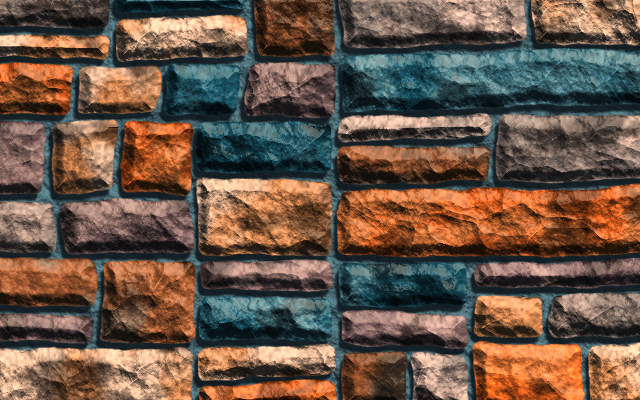
A Shadertoy shader for this texture:

```glsl
// A sunlit wall of rough split stones in orange, teal, mauve and tan, set in grey-blue mortar.

const float SEED = 23.0;
const float MARGIN = 0.04;         // wall continues past the canvas
const float SMALL_AREA = 0.052;    // stones below this area stay whole
const float LARGE_AREA = 0.16;     // the same limit for the few large ones
const float LARGE_SHARE = 0.2;
const float JOINT = 0.009;         // half width of the mortar joint
const float CORNER = 0.018;
const float BEVEL = 0.034;
const float SHADOW_REACH = 0.021;
const vec3 LIGHT = vec3(0.36, 0.66, 0.66);
const vec3 AMBIENT = vec3(0.17, 0.20, 0.23);
const vec3 SUN = vec3(0.84, 0.80, 0.76);
const vec3 MORTAR = vec3(0.29, 0.42, 0.46);
const vec3 GLINT = vec3(0.86, 0.75, 0.66);
const int KINDS = 6;               // mauve, orange, grey, teal, brown, tan
const vec3 BASE[KINDS] = vec3[](
    vec3(0.42, 0.32, 0.32), vec3(0.87, 0.37, 0.12), vec3(0.44, 0.38, 0.35),
    vec3(0.09, 0.30, 0.36), vec3(0.56, 0.31, 0.17), vec3(0.82, 0.65, 0.53));
const vec3 PATCH[KINDS] = vec3[](
    vec3(0.58, 0.45, 0.42), vec3(0.76, 0.41, 0.20), vec3(0.68, 0.56, 0.50),
    vec3(0.26, 0.44, 0.48), vec3(0.42, 0.32, 0.25), vec3(0.76, 0.48, 0.29));

struct Stone { vec2 centre; vec2 halfSize; float id; };

float hash(vec2 p) {
    vec3 q = fract(p.xyx * 0.1031);
    q += dot(q, q.yzx + 33.33);
    return fract((q.x + q.y) * q.z);
}

vec2 hash2(vec2 p) { return vec2(hash(p), hash(p + 57.3)); }

float noise(vec2 p) {
    vec2 c = floor(p), f = fract(p);
    f = f * f * (3.0 - 2.0 * f);
    return mix(mix(hash(c), hash(c + vec2(1, 0)), f.x),
               mix(hash(c + vec2(0, 1)), hash(c + 1.0), f.x), f.y);
}

float fbm(vec2 p, int octaves) {
    float sum = 0.0, amp = 0.5;
    for (int i = 0; i < octaves; i++) {
        sum += amp * noise(p);
        p = mat2(1.6, 1.2, -1.2, 1.6) * p + 7.1;
        amp *= 0.5;
    }
    return sum;
}

// Scooped chips meeting in sharp ridges
float chips(vec2 p) {
    vec2 c = floor(p);
    float h = 10.0;
    for (int y = -1; y <= 1; y++)
    for (int x = -1; x <= 1; x++) {
        vec2 cell = c + vec2(x, y);
        vec2 d = p - cell - hash2(cell);
        h = min(h, dot(d, d) + dot(hash2(cell + 19.0) - 0.5, d));
    }
    return h;
}

// Cuts the wall again and again until the block around p is small enough
Stone findStone(vec2 p, vec2 wall) {
    vec2 lo = vec2(-MARGIN), hi = wall + MARGIN;
    float id = 1.0;
    for (int i = 0; i < 9; i++) {
        vec2 size = hi - lo, key = vec2(id, SEED);
        float limit = hash(key) < LARGE_SHARE ? LARGE_AREA : SMALL_AREA;
        if (size.x * size.y < limit) break;
        int axis = size.x > size.y * mix(1.2, 3.2, hash(key + 5.0)) ? 0 : 1;
        float cut = mix(lo[axis], hi[axis], mix(0.35, 0.65, hash(key + 11.0)));
        bool upper = p[axis] > cut;
        if (upper) lo[axis] = cut; else hi[axis] = cut;
        id = 2.0 * id + (upper ? 1.0 : 0.0);
    }
    return Stone(0.5 * (lo + hi), 0.5 * (hi - lo), id);
}

vec2 stoneOffset(Stone s) { return 40.0 * hash2(vec2(s.id, SEED + 31.0)); }

// Signed distance to the ragged outline, negative inside
float outline(vec2 p, Stone s) {
    vec2 d = p - s.centre;
    float tilt = 0.06 * (hash(vec2(s.id, SEED + 3.0)) - 0.5);
    vec2 cell = abs(d) - s.halfSize;
    vec2 q = abs(d + tilt * vec2(-d.y, d.x)) - s.halfSize + JOINT + CORNER;
    float box = length(max(q, 0.0)) + min(max(q.x, q.y), 0.0) - CORNER;
    box += 0.022 * (fbm(p * 13.0 + stoneOffset(s), 4) - 0.47);
    return max(box, max(cell.x, cell.y) + 0.003);
}

float stoneHeight(vec2 p, Stone s) {
    vec2 q = p + stoneOffset(s);
    float rough = mix(0.65, 1.25, hash(vec2(s.id, SEED + 9.0)));
    vec2 w = q + 0.05 * vec2(noise(q * 14.0), noise(q * 14.0 + 9.0));
    float relief = 0.026 * chips(w * 8.0) + 0.008 * chips(w * vec2(21.0, 27.0))
                 + 0.021 * fbm(q * 22.0, 5);
    return 0.024 * smoothstep(0.0, BEVEL, -outline(p, s)) + rough * relief;
}

float mortarHeight(vec2 p) { return 0.02 * fbm(p * 30.0, 4); }

// Sunlight relative to a flat face, from the two slopes
float sunlight(vec2 slope) {
    return max(dot(normalize(vec3(-slope, 1.0)), normalize(LIGHT)), 0.0) / normalize(LIGHT).z;
}

vec3 stoneColour(vec2 p, Stone s) {
    vec2 q = p + stoneOffset(s);
    int kind = int(float(KINDS) * fract(s.id * 0.618 + 0.1 * hash(vec2(s.id, SEED + 2.0))));
    vec3 colour = mix(BASE[kind], PATCH[kind], smoothstep(0.38, 0.62, fbm(q * 7.0, 4)));
    float stain = smoothstep(0.27, 0.46, fbm(q * vec2(9.0, 12.0) + 5.0, 5));
    float grain = 0.8 + 0.4 * noise(q * 130.0);
    return colour * mix(0.5, 1.0, stain) * grain * mix(0.88, 1.12, hash(vec2(s.id, SEED + 6.0)));
}

void mainImage(out vec4 fragColor, in vec2 fragCoord) {
    vec2 wall = vec2(iResolution.x / iResolution.y, 1.0);
    vec2 p = fragCoord / iResolution.y;
    p += 0.03 * (vec2(noise(p * 3.5), noise(p * 3.5 + 20.0)) - 0.5);
    float px = 1.0 / iResolution.y;
    vec2 e = vec2(0.0025, 0.0);

    // Stone face
    Stone s = findStone(p, wall);
    float h = stoneHeight(p, s);
    float sun = sunlight((vec2(stoneHeight(p + e, s), stoneHeight(p + e.yx, s)) - h) / e.x);
    vec3 face = stoneColour(p, s) * (AMBIENT + SUN * sun);
    face = mix(face, GLINT, 0.38 * smoothstep(1.1, 1.55, sun));

    // Mortar under the shadow of the stone above it
    vec2 above = p + normalize(LIGHT.xy) * SHADOW_REACH;
    float shade = 1.0 - smoothstep(-0.006, 0.004, outline(above, findStone(above, wall)));
    float m = mortarHeight(p);
    float mortarSun = sunlight((vec2(mortarHeight(p + e), mortarHeight(p + e.yx)) - m) / e.x);
    vec3 joint = MORTAR * (AMBIENT + SUN * mortarSun * (1.0 - 0.88 * shade));

    float inside = 1.0 - smoothstep(-px, px, outline(p, s));
    fragColor = vec4(clamp(mix(joint, face, inside), 0.0, 1.0), 1.0);
}
```
